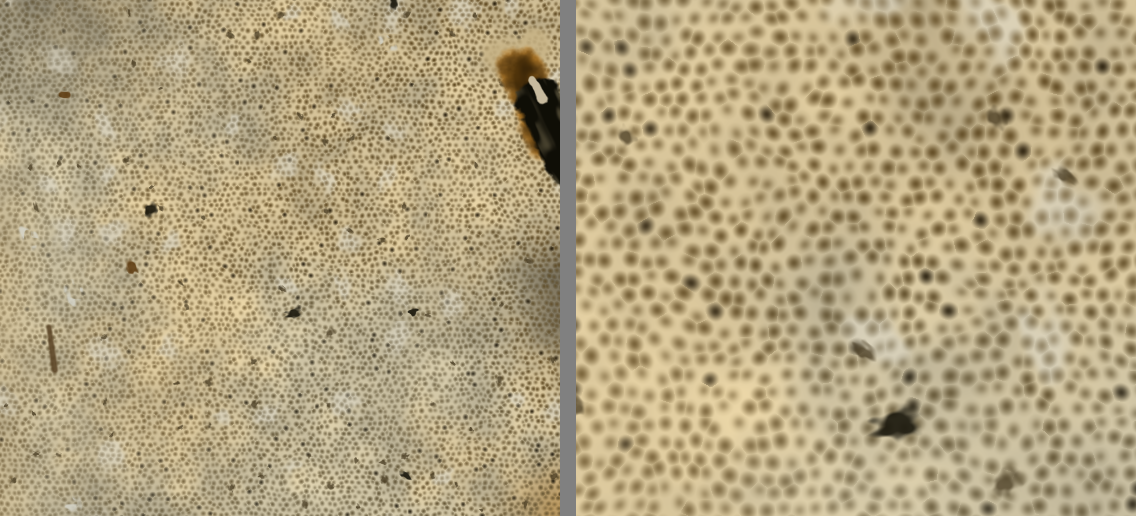
Left: the whole. Right: its middle third, enlarged.
Reproduce this texture procedurally as a WebGL 1 fragment shader.

```glsl
precision highp float;
// Porous tan fungus skin: a jittered, staggered lattice of tiny dark pores
// in pale walls, tinted by slow noise, with chalky patches, scattered
// crumbs, a thin splinter and a charred knot with an amber rim.

uniform vec2 u_resolution;

float hash(vec2 c) {
  return fract(sin(dot(c, vec2(127.1, 311.7))) * 43758.5453);
}

vec2 hash2(vec2 c) {
  return vec2(hash(c), hash(c + 37.3));
}

float noise(vec2 p) {
  vec2 i = floor(p), f = fract(p);
  f = f * f * (3.0 - 2.0 * f);
  return mix(mix(hash(i), hash(i + vec2(1.0, 0.0)), f.x),
             mix(hash(i + vec2(0.0, 1.0)), hash(i + 1.0), f.x), f.y);
}

float fbm(vec2 p) {
  float sum = 0.0, amp = 0.53;
  for (int i = 0; i < 4; i++) {
    sum += amp * noise(p);
    p = p * 2.03 + 17.1;
    amp *= 0.5;
  }
  return sum;
}

float segment(vec2 p, vec2 a, vec2 b) {
  vec2 d = b - a;
  return length(p - a - d * clamp(dot(p - a, d) / dot(d, d), 0.0, 1.0));
}

// x: distance to the nearest pore centre, y: random value of that pore
vec2 pores(vec2 p) {
  vec2 q = p * vec2(85.0, 95.0), best = vec2(9.0, 0.0);
  for (int j = -1; j <= 1; j++) {
    for (int i = -1; i <= 1; i++) {
      float row = floor(q.y) + float(j);
      float shift = 0.5 * mod(row, 2.0);
      vec2 cell = vec2(floor(q.x - shift) + float(i), row);
      vec2 centre = cell + vec2(shift, 0.0) + 0.5 + 0.52 * (hash2(cell) - 0.5);
      float d = length((q - centre) * vec2(1.0, 0.88));
      if (d < best.x) best = vec2(d, hash(cell + 71.7));
    }
  }
  return best;
}

// Ragged blobs, at most one per grid cell; size is a share of the cell
float blobs(vec2 p, float scale, float density, float size, float soft, float seed) {
  vec2 q = p * scale + seed, cell = floor(q);
  vec2 f = fract(q) - 0.5 - 0.5 * (hash2(cell + seed) - 0.5);
  float angle = 6.283 * hash(cell + 5.9);
  f = mat2(cos(angle), sin(angle), -sin(angle), cos(angle)) * f;
  f.y *= 1.0 + 0.8 * hash(cell + 9.2);
  float radius = size * (0.5 + 0.6 * hash(cell + 3.4));
  float d = length(f) + size * 0.9 * (noise(f * 1.7 / size + cell * 7.0) - 0.5);
  return (1.0 - smoothstep(radius * (1.0 - soft), radius * (1.0 + soft), d))
       * step(hash(cell + 13.8), density);
}

void main() {
  vec2 p = gl_FragCoord.xy / u_resolution.y;
  float broad = fbm(p * 3.2 + 4.0), fine = fbm(p * 17.0);

  // Wall tint: warm ochre drifting into grey, with soft light and dark areas
  float warmth = smoothstep(0.25, 0.72, broad + 0.3 * (fine - 0.5));
  warmth = mix(warmth, 1.0, 0.7 * (1.0 - smoothstep(0.0, 0.12, p.x)) * smoothstep(0.8, 0.5, p.y));
  vec3 wall = mix(vec3(0.765, 0.725, 0.605), vec3(0.81, 0.735, 0.565), warmth);
  wall *= 0.74 + 0.24 * fine + 0.2 * fbm(p * 5.0 + 61.0);
  wall *= 1.0 - 0.25 * (1.0 - smoothstep(0.0, 0.36, length(p - vec2(0.07, 1.02))));
  wall *= 1.0 - 0.38 * (1.0 - smoothstep(0.0, 0.15, length((p - vec2(1.1, 0.43)) * vec2(1.0, 0.7))));
  wall *= mix(vec3(1.0), vec3(0.92, 0.8, 0.6), 1.0 - smoothstep(0.0, 0.17, length(p - vec2(1.1, 0.0))));

  // Pores of uneven depth and width, deeper toward the right
  vec2 pore = pores(p + 0.006 * vec2(noise(p * 22.0), noise(p * 22.0 + 50.0)));
  float chalk = blobs(p, 9.0, 0.4, 0.27, 0.6, 2.6);
  float depth = 0.48 + 0.16 * smoothstep(0.1, 0.9, p.x) + 0.4 * (fbm(p * 6.0 + 30.0) - 0.5);
  depth *= (0.6 + 0.65 * pore.y) * (1.0 - 0.35 * chalk);
  float hole = 1.0 - smoothstep(0.0, 0.42 + 0.18 * pore.y, pore.x);
  vec3 poreColor = mix(vec3(0.38, 0.33, 0.21), vec3(0.38, 0.29, 0.13), warmth);
  poreColor *= 1.0 - 0.5 * step(0.96, pore.y);
  vec3 color = mix(wall, vec3(0.82, 0.80, 0.73), 0.65 * chalk);
  color += 0.045 * smoothstep(0.33, 0.62, pore.x);
  color = mix(color, poreColor, clamp(hole * depth * 1.15, 0.0, 1.0));

  // White crust and loose crumbs
  float crust = blobs(p, 8.0, 0.07, 0.17, 0.3, 19.3) * smoothstep(0.35, 0.55, noise(p * 75.0));
  color = mix(color, vec3(0.84, 0.84, 0.80), 0.8 * crust);
  color = mix(color, vec3(0.27, 0.22, 0.12), 0.75 * blobs(p, 21.0, 0.14, 0.15, 0.55, 7.1));
  color = mix(color, vec3(0.36, 0.22, 0.05), 0.85 * blobs(p, 9.0, 0.05, 0.13, 0.35, 43.2));
  color = mix(color, vec3(0.09, 0.08, 0.04), 0.9 * blobs(p, 10.0, 0.06, 0.13, 0.4, 61.7));
  float splinter = segment(p, vec2(0.095, 0.366), vec2(0.106, 0.283)) + 0.004 * (fine - 0.5);
  color = mix(color, vec3(0.34, 0.25, 0.13), 0.85 * (1.0 - smoothstep(0.002, 0.008, splinter)));

  // Charred knot: bleached fringe, amber stain, black core, pale flake
  float ragged = 0.030 * (fbm(p * 32.0 + 8.0) - 0.5);
  float fringe = segment(p, vec2(0.975, 0.887), vec2(1.038, 0.912)) + ragged;
  color = mix(color, vec3(0.78, 0.70, 0.52), 0.85 * (1.0 - smoothstep(0.022, 0.045, fringe)));
  float amber = segment(p, vec2(1.006, 0.870), vec2(1.056, 0.73)) + ragged;
  vec3 stain = mix(vec3(0.31, 0.20, 0.04), vec3(0.66, 0.46, 0.17), smoothstep(0.012, 0.046, amber));
  stain *= 0.75 + 0.5 * noise(p * 60.0);
  color = mix(color, stain, 1.0 - smoothstep(0.032, 0.050, amber));
  float core = segment(p, vec2(1.045, 0.812), vec2(1.105, 0.68)) - ragged;
  vec2 grain = vec2(dot(p, vec2(0.9, 0.43)) * 80.0, dot(p, vec2(-0.43, 0.9)) * 26.0);
  vec3 char = vec3(0.06, 0.055, 0.025) + vec3(0.24, 0.22, 0.17) * smoothstep(0.6, 1.0, noise(grain));
  color = mix(color, char, 1.0 - smoothstep(0.037, 0.046, core));
  float flake = segment(p, vec2(1.031, 0.847), vec2(1.052, 0.809)) + 0.5 * ragged;
  float flakeWidth = 0.001 + 0.2 * clamp(0.85 - p.y, 0.0, 0.04);
  color = mix(color, vec3(0.78, 0.73, 0.62), 1.0 - smoothstep(flakeWidth, flakeWidth + 0.004, flake));

  gl_FragColor = vec4(color, 1.0);
}
```
